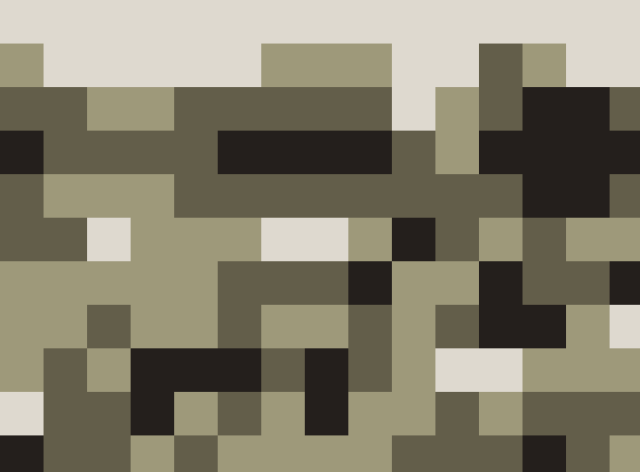
Write a WebGL 2 fragment shader that draws this pattern.

```glsl
#version 300 es
precision highp float;
// Blocky camouflage: square cells in four earthy tones, pale on top, with a dark patch at the right.

#define ROWS 10.84                    // cells over the canvas height
#define SEED 23u
#define STRETCH vec2(0.42, 0.83)      // noise steps per cell: low x gives level runs
#define CALM_JITTER 0.28              // cell-to-cell scatter in the upper part
#define BUSY_JITTER 0.85              // and in the lower part
#define PALE_TOP 1.2
#define DARK_PATCH 0.9
#define PATCH_CENTRE vec2(12.1, 3.0)  // in cells from the upper left
#define PATCH_RADIUS vec2(1.9, 1.6)
#define TONE_CUTS vec3(0.16, 0.49, 0.80)  // cumulative area shares

uniform vec2 u_resolution;
out vec4 fragColor;

const vec3 BLACK_BROWN = vec3(0.14, 0.12, 0.11);
const vec3 OLIVE = vec3(0.39, 0.37, 0.29);
const vec3 KHAKI = vec3(0.62, 0.60, 0.48);
const vec3 BONE = vec3(0.87, 0.85, 0.81);

// Integer hash of a lattice point, 0 to 1
float hash(vec2 point, uint salt) {
    uvec2 q = uvec2(ivec2(point));
    uint h = q.x * 1597u + q.y * 51749u + (salt + SEED) * 7919u;
    h = (h ^ (h >> 15)) * 739391u;
    h = (h ^ (h >> 13)) * 668265u;
    h ^= h >> 16;
    return float(h & 65535u) / 65535.0;
}

float valueNoise(vec2 p) {
    vec2 corner = floor(p);
    vec2 f = smoothstep(0.0, 1.0, p - corner);
    float upper = mix(hash(corner, 0u), hash(corner + vec2(1, 0), 0u), f.x);
    float lower = mix(hash(corner + vec2(0, 1), 0u), hash(corner + vec2(1, 1), 0u), f.x);
    return mix(upper, lower, f.y);
}

// Unscaled lightness of one cell, counted from the upper left
float cellTone(vec2 cell) {
    float jitter = mix(CALM_JITTER, BUSY_JITTER, smoothstep(3.0, 7.0, cell.y));
    float tone = valueNoise(cell * STRETCH) + jitter * (hash(cell, 5u) - 0.5);
    vec2 fromPatch = (cell - PATCH_CENTRE) / PATCH_RADIUS;
    float fromBand = cell.y - 3.0;
    tone += PALE_TOP * exp(-0.9 * cell.y);
    tone -= DARK_PATCH * exp(-dot(fromPatch, fromPatch));
    return tone - 0.2 * exp(-fromBand * fromBand);
}

// Share of the canvas darker than each given tone, so the areas stay balanced
vec4 rankTones(vec4 tones, vec2 grid) {
    vec4 darkerArea = vec4(0.0);
    for (float y = 0.0; y < grid.y; y++) {
        for (float x = 0.0; x < grid.x; x++) {
            vec2 cell = vec2(x, y);
            vec2 visible = min(vec2(1.0), grid - cell);
            darkerArea += visible.x * visible.y * vec4(lessThan(vec4(cellTone(cell)), tones));
        }
    }
    return darkerArea / (grid.x * grid.y);
}

vec3 paint(float rank) {
    vec3 cuts = TONE_CUTS;
    vec3 color = mix(BLACK_BROWN, OLIVE, step(cuts.x, rank));
    color = mix(color, KHAKI, step(cuts.y, rank));
    return mix(color, BONE, step(cuts.z, rank));
}

void main() {
    float pixel = ROWS / u_resolution.y;
    vec2 grid = u_resolution * pixel;
    vec2 p = vec2(gl_FragCoord.x, u_resolution.y - gl_FragCoord.y) * pixel;

    // The four nearest cells
    vec2 first = floor(p - 0.5);
    vec4 ranks = rankTones(vec4(cellTone(first), cellTone(first + vec2(1, 0)),
                                cellTone(first + vec2(0, 1)), cellTone(first + vec2(1, 1))), grid);

    // Blend them only within one pixel of a border
    vec2 cover = clamp((p - first - 1.0) / pixel + 0.5, 0.0, 1.0);
    vec3 upper = mix(paint(ranks.x), paint(ranks.y), cover.x);
    vec3 lower = mix(paint(ranks.z), paint(ranks.w), cover.x);
    fragColor = vec4(mix(upper, lower, cover.y), 1.0);
}
```
